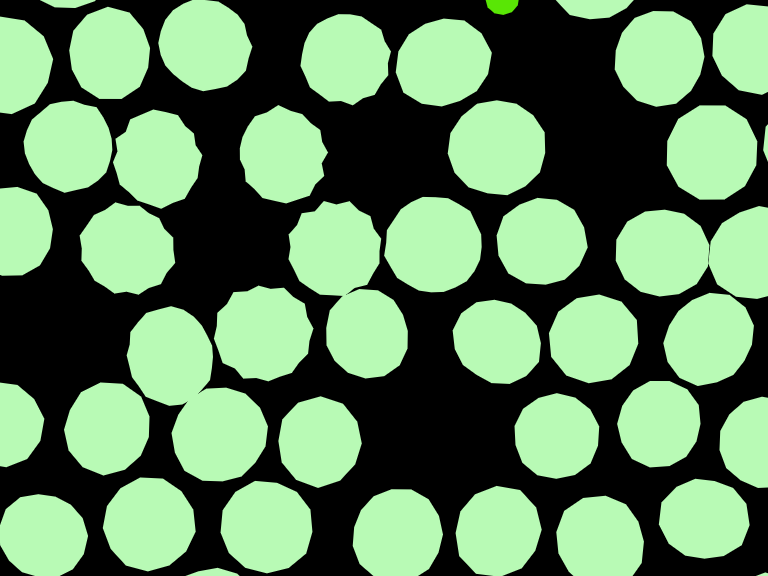
This pattern is drawn by a Shadertoy shader. Its source:

```glsl
const float TAU = 6.28319;
const vec3 BACKGROUND = vec3(0.0);
const vec3 CELL_COLOR = vec3(0.72, 0.98, 0.71);
const vec3 ACCENT_COLOR = vec3(0.35, 0.9, 0.02);
const vec2 ACCENT_CENTER = vec2(0.872, 1.004);
const vec2 SPIKY_CENTER = vec2(0.4, 0.62);
const float SPACING = 0.19;
const float CELL_RADIUS = 0.079;
const float KEEP_SHARE = 0.88;

vec2 hash2(vec2 p) {
    vec3 q = fract(p.xyx * vec3(0.1031, 0.1030, 0.0973));
    q += dot(q, q.yzx + 33.33);
    return fract((q.xx + q.yz) * q.zy);
}

float cornerGradient(vec2 corner, vec2 offset) {
    return dot(hash2(corner + 71.0) * 2.0 - 1.0, offset);
}

float gradientNoise(vec2 p) {
    vec2 i = floor(p), f = fract(p);
    vec2 u = f * f * (3.0 - 2.0 * f);
    vec2 x = vec2(1.0, 0.0), y = vec2(0.0, 1.0);
    return mix(mix(cornerGradient(i, f), cornerGradient(i + x, f - x), u.x),
               mix(cornerGradient(i + y, f - y), cornerGradient(i + 1.0, f - 1.0), u.x), u.y);
}

// Corner k of a closed outline: an oval with uneven corners or teeth
vec2 outlineCorner(float k, float count, float phase, float radius, float spiky, vec2 seed) {
    float index = mod(k, count);
    float angle = phase + index * TAU / count;
    vec2 h = hash2(seed * 7.0 + vec2(index * 3.0, index + 19.0));
    vec2 form = hash2(seed + 43.0);
    float oval = 0.075 * form.x * cos(2.0 * angle + TAU * form.y);
    float uneven = 0.05 * (h.x - 0.5);
    float tooth = spiky * 0.13 * (mod(index, 2.0) - 0.5) * h.y;
    return radius * (1.0 + oval + uneven + tooth) * vec2(cos(angle), sin(angle));
}

// Signed distance to the outline edge facing the point
float polygonDistance(vec2 p, float count, float radius, float spiky, vec2 seed) {
    float phase = TAU * hash2(seed + 5.0).x;
    float k = floor(mod(atan(p.y, p.x) - phase, TAU) * count / TAU);
    vec2 a = outlineCorner(k, count, phase, radius, spiky, seed);
    vec2 b = outlineCorner(k + 1.0, count, phase, radius, spiky, seed);
    vec2 edge = normalize(b - a);
    return dot(p - a, vec2(edge.y, -edge.x));
}

// Staggered grid point, moved by a smooth drift and a small jitter
vec2 cellCenter(vec2 id) {
    vec2 c = vec2(id.x + 0.5 + 0.5 * mod(id.y, 2.0), (id.y + 0.5) * 0.866) * SPACING;
    vec2 drift = vec2(gradientNoise(c * 2.5), gradientNoise(c * 2.5 + 17.0));
    return c + 0.06 * drift + 0.04 * (hash2(id + 29.0) - 0.5);
}

float cellDistance(vec2 p, vec2 id) {
    vec2 seed = id + 11.0;
    vec2 center = cellCenter(id);
    vec2 h = hash2(seed);
    bool missing = h.x > KEEP_SHARE || distance(center, ACCENT_CENTER) < 0.13;
    if (missing) return 1.0;

    // Toothed cells gather in one region
    float reach = distance(center, SPIKY_CENTER) + 0.12 * (h.y - 0.5);
    float spiky = 1.0 - smoothstep(0.24, 0.36, reach);
    float count = spiky > 0.2 ? 24.0 : 12.0 + floor(4.0 * h.y);
    float radius = CELL_RADIUS * mix(0.93, 1.07, hash2(seed + 3.0).y);
    return polygonDistance(p - center, count, radius, spiky, seed);
}

float cellFieldDistance(vec2 p) {
    float row = floor(p.y / (SPACING * 0.866));
    float nearest = 1.0;
    for (int j = -1; j <= 1; j++) {
        float y = row + float(j);
        float column = floor(p.x / SPACING - 0.5 * mod(y, 2.0));
        for (int i = -1; i <= 1; i++) {
            nearest = min(nearest, cellDistance(p, vec2(column + float(i), y)));
        }
    }
    return nearest;
}

float coverage(float dist, float pixel) {
    return clamp(0.5 - dist / pixel, 0.0, 1.0);
}

void mainImage(out vec4 fragColor, in vec2 fragCoord) {
    float pixel = 1.0 / iResolution.y;
    vec2 p = fragCoord * pixel;
    float accent = polygonDistance(p - ACCENT_CENTER, 12.0, 0.03, 0.0, vec2(3.0));

    vec3 color = mix(BACKGROUND, ACCENT_COLOR, coverage(accent, pixel));
    color = mix(color, CELL_COLOR, coverage(cellFieldDistance(p), pixel));
    fragColor = vec4(color, 1.0);
}
```
